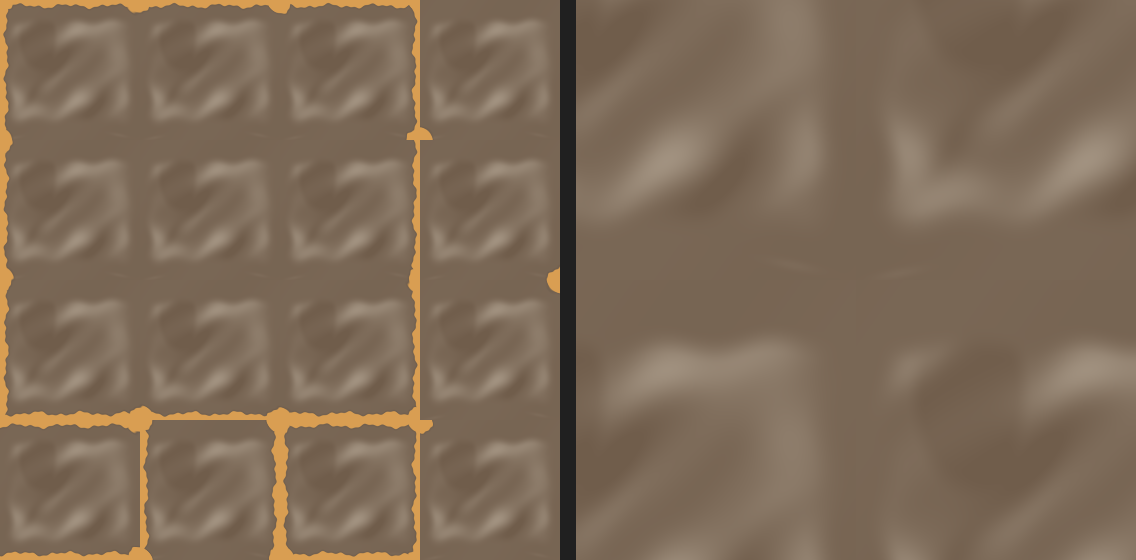
Left, the full canvas; right, a detail of the centre.
Give the GLSL for this pattern, as a WebGL 2 fragment shader.

```glsl
#version 300 es
precision highp float;
// Four by four weathered stone blocks with ragged edges over a sandy ground.
uniform vec2 u_resolution;
out vec4 fragColor;

// Soft elongated spot; angle tilts its long axis up to the right.
float spot(vec2 p, vec2 center, vec2 size, float angle) {
  vec2 d = p - center;
  float c = cos(angle), s = sin(angle);
  vec2 q = vec2(c * d.x - s * d.y, s * d.x + c * d.y) / size;
  return exp(-dot(q, q));
}

// Layered sines that chip an edge.
float chips(float t, float seed) {
  return 0.011 * sin(t * 19.0 + seed * 2.3)
       + 0.007 * sin(t * 43.0 + seed * 4.1)
       + 0.004 * sin(t * 97.0 + seed * 1.7);
}

// Relief brightness inside one block, with y running down.
float relief(vec2 p) {
  vec2 warped = p + 0.012 * sin(p.yx * 23.0 + vec2(0.5, 2.0));
  vec2 inner = smoothstep(vec2(0.03, 0.11), vec2(0.11, 0.19), warped)
             * (1.0 - smoothstep(vec2(0.88, 0.82), vec2(0.98, 0.92), warped));
  float v = 0.20 + 0.05 * sin(p.x * 19.0 + p.y * 25.0 + sin(p.x * 9.0));
  // Lit ridges
  v += 0.50 * spot(warped, vec2(0.52, 0.24), vec2(0.11, 0.07), 0.4);
  v += 0.48 * spot(warped, vec2(0.68, 0.19), vec2(0.15, 0.07), 0.25);
  v += 0.30 * spot(warped, vec2(0.83, 0.33), vec2(0.09, 0.18), 0.1);
  v += 0.28 * spot(warped, vec2(0.80, 0.55), vec2(0.15, 0.06), 0.9);
  v += 0.48 * spot(warped, vec2(0.87, 0.71), vec2(0.14, 0.05), 1.1);
  v += 0.68 * spot(warped, vec2(0.54, 0.73), vec2(0.16, 0.06), 0.65);
  v += 0.50 * spot(warped, vec2(0.12, 0.70), vec2(0.06, 0.12), 0.2);
  v += 0.45 * spot(warped, vec2(0.22, 0.80), vec2(0.11, 0.06), 0.1);
  v += 0.32 * spot(warped, vec2(0.14, 0.19), vec2(0.10, 0.05), 0.5);
  v += 0.25 * spot(warped, vec2(0.36, 0.60), vec2(0.15, 0.04), 0.75);
  // Shaded hollows
  v -= 0.32 * spot(warped, vec2(0.69, 0.74), vec2(0.17, 0.06), 0.95);
  v -= 0.24 * spot(warped, vec2(0.41, 0.44), vec2(0.20, 0.06), 0.75);
  v -= 0.20 * spot(warped, vec2(0.26, 0.66), vec2(0.16, 0.04), 0.8);
  float oval = length((p - vec2(0.27, 0.27)) / vec2(0.14, 0.24));
  v -= 0.14 * (1.0 - smoothstep(0.75, 1.1, oval));
  // Flat rim with a faint crease above the lower seam
  float rim = 0.15 + 0.02 * sin(p.x * 7.0 + p.y * 5.0);
  rim += 0.10 * spot(p, vec2(0.85, 0.965), vec2(0.06, 0.012), -0.2);
  rim += 0.10 * spot(p, vec2(0.10, 0.985), vec2(0.06, 0.012), 0.2);
  return mix(rim, v, inner.x * inner.y);
}

void main() {
  vec2 grid = 4.0 * gl_FragCoord.xy / u_resolution;
  grid.y = 4.0 - grid.y;
  vec2 cell = floor(grid);
  vec2 p = grid - cell;
  float seed = cell.x * 1.9 + cell.y * 3.7;

  // Open sides: a three by three slab, and separate blocks in the last row
  bool slab = cell.x < 3.0 && cell.y < 3.0;
  bool lastRow = cell.y > 2.5;
  bool sideOpen = lastRow && (cell.x == 1.0 || cell.x == 2.0);
  bool endOpen = lastRow && (cell.x == 0.0 || cell.x == 2.0);
  float stone = 1.0;
  if (sideOpen || (slab && cell.x == 0.0))
    stone = min(stone, p.x - 0.045 - chips(p.y, seed));
  if (sideOpen || (slab && cell.x == 2.0))
    stone = min(stone, 1.0 - p.x - 0.04 - chips(p.y, seed + 5.0));
  if (endOpen || (slab && cell.y == 0.0))
    stone = min(stone, p.y - 0.043 - chips(p.x, seed + 9.0));
  if (endOpen || (slab && cell.y == 2.0))
    stone = min(stone, 1.0 - p.y - 0.045 - chips(p.x, seed + 13.0));

  // Worn corners around the slab and the loose blocks
  vec2 corner = floor(grid + 0.5);
  bool inside = min(corner.x, corner.y) > 0.5 && max(corner.x, corner.y) < 2.5;
  bool worn = cell.x < 3.0 && !inside;
  if (corner == vec2(3.0, 1.0)) worn = cell.y == 0.0;
  if (corner == vec2(3.0, 3.0) && cell.x == 3.0) worn = lastRow;
  if (corner == vec2(4.0, 2.0)) worn = true;
  if (corner == vec2(0.0, 3.0) || corner == vec2(0.0, 4.0)) worn = false;
  vec2 away = grid - corner;
  float bite = 0.09 + 0.7 * chips(away.x - away.y, corner.x * 2.0 + corner.y);
  if (worn) stone = min(stone, length(away) - bite);

  // Stone tones over the ground
  vec3 stoneColor = mix(vec3(0.44, 0.365, 0.295), vec3(0.65, 0.59, 0.52),
                        clamp(relief(p), 0.0, 1.0));
  stoneColor *= 0.93 + 0.07 * smoothstep(0.0, 0.018, stone);
  vec3 sandColor = vec3(0.85, 0.62, 0.32);
  float soft = 3.0 / u_resolution.y;
  float cover = smoothstep(-soft, soft, stone);
  fragColor = vec4(mix(sandColor, stoneColor, cover), 1.0);
}
```
